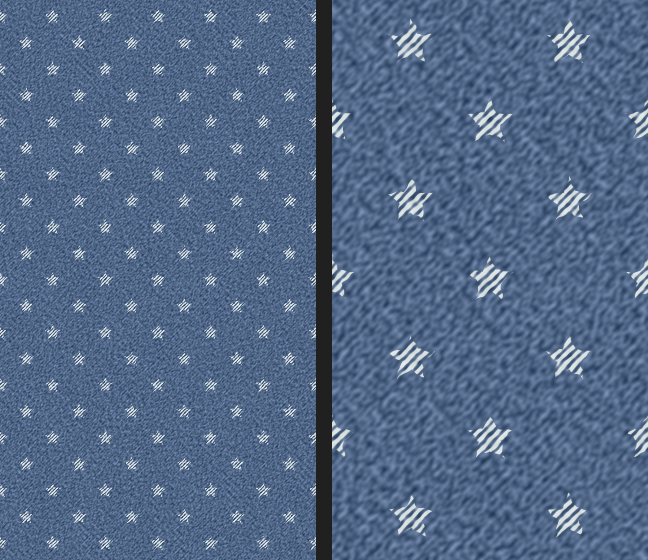
Left, the full canvas; right, a detail of the centre.
This pattern is drawn by a Shadertoy shader. Its source:

```glsl
const float TAU = 6.2831853;

vec2 gradientAt(vec2 cell) {
    float angle = TAU * fract(sin(dot(cell, vec2(127.1, 311.7))) * 43758.55);
    return vec2(cos(angle), sin(angle));
}

float gradientNoise(vec2 p) {
    vec2 i = floor(p), f = p - i;
    vec2 u = f * f * f * (f * (f * 6.0 - 15.0) + 10.0);
    vec2 e = vec2(0.0, 1.0);
    float low = mix(dot(gradientAt(i), f), dot(gradientAt(i + e.yx), f - e.yx), u.x);
    float high = mix(dot(gradientAt(i + e.xy), f - e.xy), dot(gradientAt(i + e.yy), f - e.yy), u.x);
    return mix(low, high, u.y);
}

// Signed distance to the edge lines of a five-pointed star, tip up
float starDistance(vec2 p, float outer, float inner) {
    float sector = TAU / 5.0;
    float angle = abs(mod(atan(p.x, p.y) + 0.5 * sector, sector) - 0.5 * sector);
    vec2 folded = length(p) * vec2(sin(angle), cos(angle));
    vec2 tip = vec2(0.0, outer);
    vec2 valley = inner * vec2(sin(0.5 * sector), cos(0.5 * sector));
    vec2 edge = normalize(valley - tip);
    return dot(folded - tip, vec2(-edge.y, edge.x));
}

void mainImage(out vec4 fragColor, in vec2 fragCoord) {
    vec2 uv = (fragCoord - 0.5 * iResolution.xy) / iResolution.x;

    // Twill axes: x runs along the rising diagonal, y across it
    vec2 twill = vec2(uv.x + uv.y, uv.y - uv.x) * 0.7071;
    float grain = gradientNoise(twill * vec2(125.0, 195.0))
                + 0.6 * gradientNoise(twill * vec2(85.0, 120.0) + 37.3);
    float ridge = sin(TAU * 132.0 * twill.y + 1.2 * gradientNoise(twill * 45.0));

    // Denim ground with fine yarn grain and faint fading
    float fade = gradientNoise(uv * 9.0 + 5.7);
    vec3 color = vec3(0.31, 0.40, 0.53)
               + vec3(0.20, 0.20, 0.21) * grain + 0.018 * ridge + 0.015 * fade;

    // Two interleaved square grids of stars, six columns each
    vec2 grid = uv * 6.0 + 0.02 * vec2(gradientNoise(uv * 110.0), gradientNoise(uv * 110.0 + 61.4));
    float star = min(starDistance(fract(grid + 0.5) - 0.5, 0.148, 0.072),
                     starDistance(fract(grid) - 0.5, 0.148, 0.072));
    float blur = 4.5 / iResolution.x;
    float mask = 1.0 - smoothstep(-blur, blur, star);

    // Pale yarn shows on the ridges, denim in the gaps
    float yarn = smoothstep(-0.95, 0.55, ridge + 0.9 * grain);
    color = mix(color, vec3(0.85, 0.88, 0.88) + 0.06 * grain, mask * yarn);

    fragColor = vec4(clamp(color, 0.0, 1.0), 1.0);
}
```
